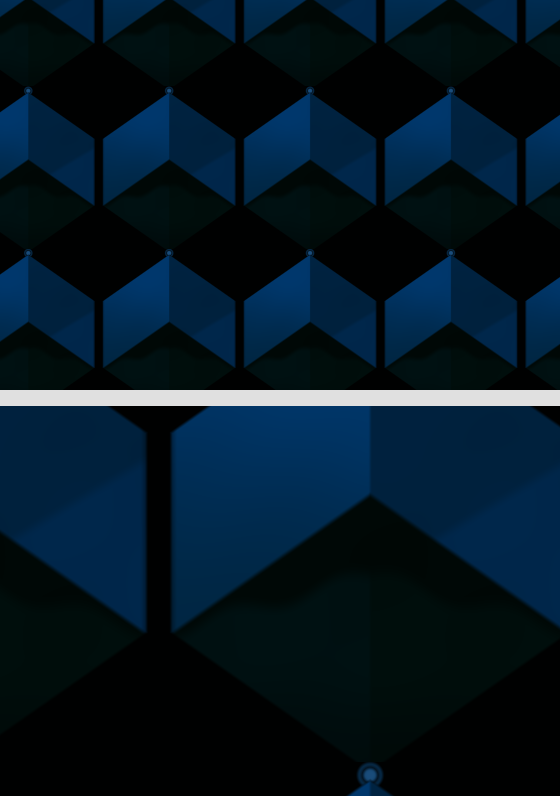
Top, the full canvas; bottom, a detail of the centre.
This pattern is drawn by a WebGL 2 fragment shader. Its source:

```glsl
#version 300 es
precision highp float;

uniform vec2 u_resolution;
out vec4 fragColor;

const float COLUMNS = 3.975;      // repeats across the canvas
const float ROW_HEIGHT = 1.1517;  // in column widths
const float CELL_BOTTOM = -0.632;
const vec2 FIRST_CENTER = vec2(0.2008, 0.484);

const float HALF_WIDTH = 0.471;
const float SLOPE = 0.70;
const float TOP = 0.476;
const float BOTTOM = -0.655;

const vec3 BLACK = vec3(0.0, 0.003, 0.002);
const vec3 LEFT_LIGHT = vec3(0.0, 0.215, 0.42);
const vec3 LEFT_DEEP = vec3(0.0, 0.15, 0.265);
const vec3 RIGHT_BLUE = vec3(0.0, 0.128, 0.238);
const vec3 RIGHT_SHEEN = vec3(0.0, 0.15, 0.29);
const vec3 UNDER_DARK = vec3(0.0, 0.03, 0.022);
const vec3 UNDER_TEAL = vec3(0.0, 0.064, 0.068);
const vec3 UNDER_GREEN = vec3(0.0, 0.054, 0.046);
const vec3 KNOB_DARK = vec3(0.01, 0.07, 0.12);
const vec3 KNOB_LIGHT = vec3(0.10, 0.30, 0.48);

// Coverage of the region where d is negative
float cover(float d, float soft) {
  return 1.0 - smoothstep(-soft, soft, d);
}

// Vertical distance above a chevron, scaled to true distance
float chevron(vec2 p, float apex, float slope) {
  return (p.y - apex + slope * abs(p.x)) / sqrt(1.0 + slope * slope);
}

// Layered sines for faint surface variation, about -1 to 1
float ripple(vec2 p) {
  return 0.6 * sin(7.0 * p.x + 11.0 * p.y) + 0.4 * sin(19.0 * p.x - 13.0 * p.y + 1.7);
}

float hexagon(vec2 p) {
  float roof = chevron(p, TOP, SLOPE);
  float keel = chevron(vec2(p.x, -p.y), -BOTTOM, SLOPE);
  return max(max(roof, keel), abs(p.x) - HALF_WIDTH);
}

// Two upright faces meeting at the central ridge
vec3 upperFaces(vec2 p, float soft) {
  float height = smoothstep(-0.33, 0.34, p.y + 0.12 * p.x);
  vec3 left = mix(LEFT_DEEP, LEFT_LIGHT, height);
  float sheenLine = p.y + 0.198 - 0.596 * p.x;
  vec3 right = mix(RIGHT_BLUE, RIGHT_SHEEN, cover(sheenLine, 0.02));
  right *= 1.0 + 0.08 * smoothstep(0.1, 0.45, p.y);
  return mix(right, left, cover(p.x, soft)) * (1.0 + 0.02 * ripple(p));
}

// Shadowed lower face with a faint inner fold
vec3 lowerFace(vec2 p, float soft) {
  float wobble = 0.018 * sin(24.0 * abs(p.x));
  float fold = chevron(p, -0.19 + wobble, 0.28);
  vec3 inner = mix(UNDER_GREEN, UNDER_TEAL, cover(p.x, soft));
  inner *= 1.0 - 0.28 * smoothstep(-0.38, -0.62, p.y);
  return mix(UNDER_DARK, inner, cover(fold, 0.025)) * (1.0 + 0.05 * ripple(p));
}

// Small domed cap with a dark groove
vec4 knob(vec2 p, float soft) {
  float r = length(p);
  float groove = cover(abs(r - 0.019) - 0.003, soft);
  vec3 color = mix(KNOB_LIGHT, KNOB_DARK * 2.2, smoothstep(0.006, 0.028, r));
  return vec4(mix(color, KNOB_DARK, groove), cover(r - 0.03, soft));
}

void main() {
  vec2 p = gl_FragCoord.xy / u_resolution.x * COLUMNS - FIRST_CENTER;
  p.x = fract(p.x + 0.5) - 0.5;
  p.y = mod(p.y - CELL_BOTTOM, ROW_HEIGHT) + CELL_BOTTOM;
  float soft = max(0.75 * COLUMNS / u_resolution.x, 0.005);

  vec3 lower = lowerFace(p, soft);
  vec3 upper = upperFaces(p, soft);
  vec3 body = mix(upper, lower, cover(chevron(p, 0.0, SLOPE), soft * 1.5));

  // Dim bevel along the outer sides
  body *= 1.0 - 0.3 * smoothstep(HALF_WIDTH - 0.016, HALF_WIDTH, abs(p.x));

  vec3 color = mix(BLACK, body, cover(hexagon(p), soft));
  vec4 cap = knob(p - vec2(0.0, 0.488), soft);
  float aboveRoof = 1.0 - cover(chevron(p, TOP, SLOPE), soft);
  color = mix(color, cap.rgb, cap.a * aboveRoof);
  fragColor = vec4(color, 1.0);
}
```
